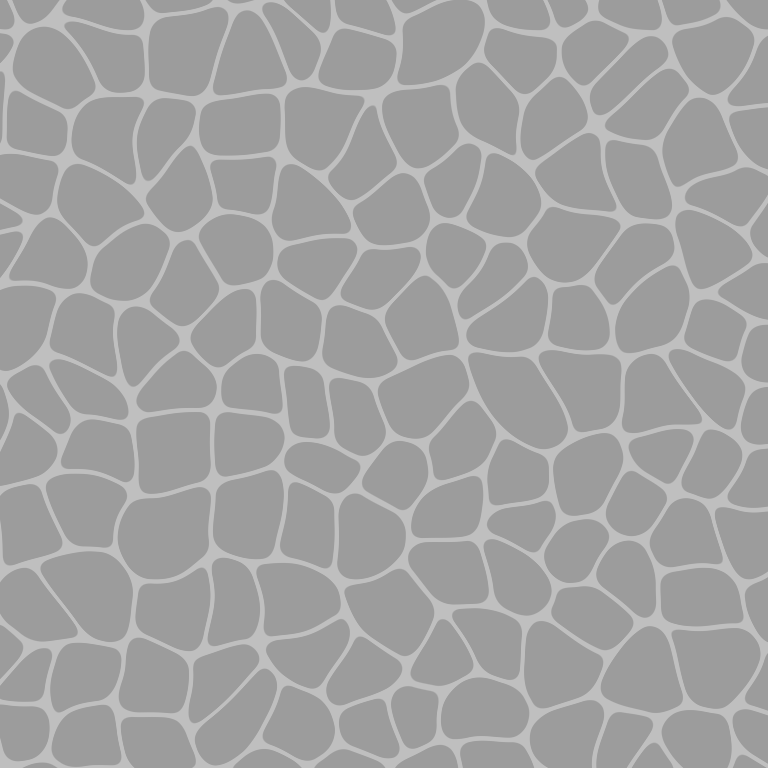
Reproduce this pattern procedurally as a WebGL 1 fragment shader.

```glsl
precision highp float;

uniform vec2 u_resolution;

vec2 hash2(vec2 cell) {
  vec2 s = vec2(dot(cell, vec2(127.1, 311.7)), dot(cell, vec2(269.5, 183.3)));
  return fract(sin(s) * 43758.5453);
}

// Jittered seed point of a grid cell
vec2 seed(vec2 cell) {
  return cell + 0.5 + 0.8 * (hash2(cell) - 0.5);
}

// Minimum with a rounded transition of width k
float smoothMin(float a, float b, float k) {
  float h = max(k - abs(a - b), 0.0) / k;
  return min(a, b) - 0.25 * k * h * h;
}

// Layered sines that bend the straight cell walls
vec2 bend(vec2 p) {
  p += 0.10 * sin(p.yx * 2.1 + vec2(0.7, 2.9));
  p += 0.045 * sin(p.yx * 4.3 + p * 1.3 + vec2(4.1, 1.2));
  return p;
}

// Distance to the nearest cell wall, with rounded corners
float wallDistance(vec2 p) {
  vec2 base = floor(p);
  vec2 homeCell = base;
  vec2 toHome = vec2(8.0);

  // Nearest seed
  for (int y = -1; y <= 1; y++) {
    for (int x = -1; x <= 1; x++) {
      vec2 cell = base + vec2(float(x), float(y));
      vec2 toSeed = seed(cell) - p;
      if (dot(toSeed, toSeed) < dot(toHome, toHome)) {
        toHome = toSeed;
        homeCell = cell;
      }
    }
  }

  // Blend the bisectors towards all neighbouring seeds
  float wall = 8.0;
  for (int y = -2; y <= 2; y++) {
    for (int x = -2; x <= 2; x++) {
      if (x == 0 && y == 0) continue;
      vec2 toSeed = seed(homeCell + vec2(float(x), float(y))) - p;
      float bisector = dot(0.5 * (toHome + toSeed), normalize(toSeed - toHome));
      wall = smoothMin(wall, bisector, 0.18);
    }
  }
  return wall;
}

void main() {
  float cellsAcross = 11.4;
  float scale = cellsAcross / min(u_resolution.x, u_resolution.y);
  vec2 p = gl_FragCoord.xy * scale + 3.0;

  // Flat grains separated by pale seams
  float softness = 0.6 * scale;
  float grain = smoothstep(0.033 - softness, 0.033 + softness, wallDistance(bend(p)));
  vec3 seamColor = vec3(0.75);
  vec3 grainColor = vec3(0.61);
  gl_FragColor = vec4(mix(seamColor, grainColor, grain), 1.0);
}
```
